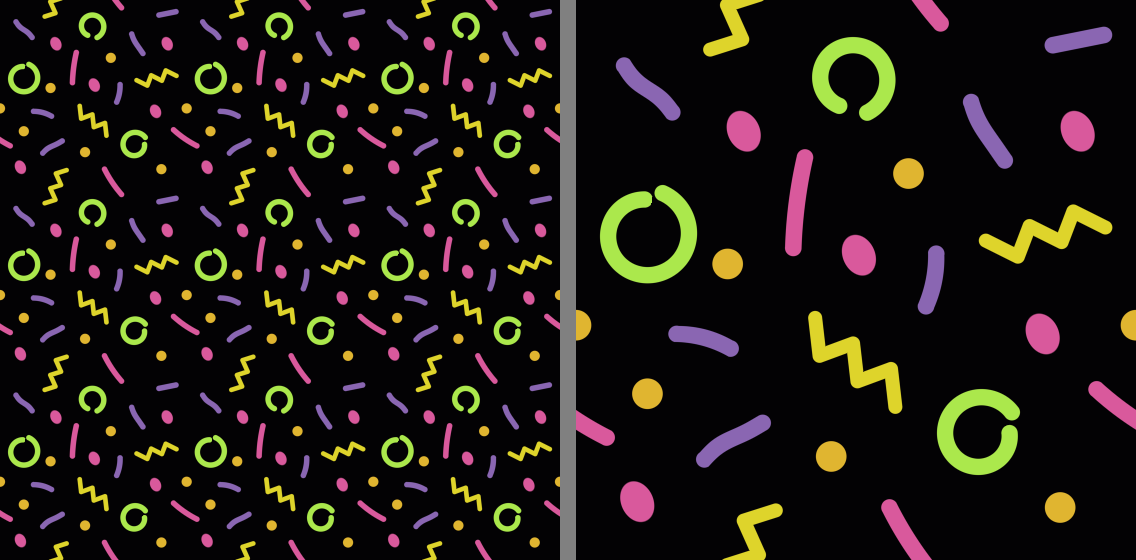
Left: the whole. Right: its middle third, enlarged.
A WebGL 2 fragment shader for this pattern:

```glsl
#version 300 es
precision highp float;
// Seamless confetti on black: open rings, zigzags, curved strokes, ovals and dots, 3 x 3 repeats.

uniform vec2 u_resolution;
out vec4 fragColor;

const float PI = 3.14159265;
const float REPEATS = 3.0;
const float TILE = 384.0; // design units across one repeat, y pointing down

const vec3 BLACK  = vec3(0.012, 0.006, 0.014);
const vec3 LIME   = vec3(0.67, 0.91, 0.30);
const vec3 YELLOW = vec3(0.87, 0.83, 0.17);
const vec3 GOLD   = vec3(0.88, 0.71, 0.19);
const vec3 PINK   = vec3(0.85, 0.35, 0.61);
const vec3 PURPLE = vec3(0.54, 0.40, 0.70);

// Layout of one repeat
const vec2 DOTS[6] = vec2[](vec2(228, 119), vec2(104, 181), vec2(0, 223),
                            vec2(49, 270), vec2(175, 313), vec2(332, 348));
const vec2 OVALS[5] = vec2[](vec2(115, 90), vec2(344, 90), vec2(194, 175),
                             vec2(320, 229), vec2(42, 344));
// Strokes: start and end; the first three are pink
const int PINK_STROKES = 3;
const vec4 STROKES[9] = vec4[](
    vec4(157, 108, 149, 170), vec4(357, 267, 405, 300), vec4(215, 348, 250, 400),
    vec4(33, 45, 66, 77), vec4(327, 31, 362, 24), vec4(271, 70, 294, 110),
    vec4(247, 174, 240, 210), vec4(69, 229, 106, 239), vec4(88, 315, 128, 290));
// Bow and S-curve of each stroke
const vec2 CURVES[9] = vec2[](vec2(1.5, 0), vec2(2, 0), vec2(2, 0),
                              vec2(0.5, -1.5), vec2(0), vec2(2, -0.5),
                              vec2(-2, 0), vec2(-2.5, 0), vec2(-2, 1));
// Rings: centre, then gap angle, half gap, first and last radius
const vec2 RINGS[3] = vec2[](vec2(189, 54), vec2(48, 161), vec2(277, 298));
const vec4 RING_SHAPES[3] = vec4[](vec4(1.57, 0.43, 20, 26),
                                   vec4(-1.40, 0.21, 31, 24),
                                   vec4(-0.33, 0.28, 20, 27));
// Zigzags: start, then the two alternating steps
const vec2 ZIGZAGS[3] = vec2[](vec2(281, 165), vec2(164, 218), vec2(137, 350));
const vec4 ZIGZAG_STEPS[3] = vec4[](vec4(22, 11, 8, -21),
                                    vec4(3, 26, 23, -8.5),
                                    vec4(-22, 7, 10.5, 23.5));

// Shortest offset on the repeating plane
vec2 wrapOffset(vec2 d) {
    return d - TILE * floor(d / TILE + 0.5);
}

// Round-ended stroke with a bow and an S-curve
float strokeDistance(vec2 p, vec2 a, vec2 b, vec2 curve, float halfWidth) {
    vec2 d = wrapOffset(p - 0.5 * (a + b));
    float halfLength = 0.5 * length(b - a);
    vec2 axis = normalize(b - a);
    vec2 q = vec2(dot(d, axis), dot(d, vec2(-axis.y, axis.x)));
    float t = clamp(q.x / halfLength, -1.0, 1.0);
    q.y -= curve.x * (1.0 - t * t) + curve.y * sin(PI * t);
    return length(q - vec2(t * halfLength, 0.0)) - halfWidth;
}

// Open ring whose radius drifts from one end to the other
float ringDistance(vec2 p, vec2 centre, vec4 shape, float halfWidth) {
    vec2 d = wrapOffset(p - centre);
    float turn = mod(atan(d.y, d.x) - shape.x, 2.0 * PI);
    turn = clamp(turn, shape.y, 2.0 * PI - shape.y);
    float radius = mix(shape.z, shape.w, turn / (2.0 * PI));
    float angle = turn + shape.x;
    return length(d - radius * vec2(cos(angle), sin(angle))) - halfWidth;
}

float ovalDistance(vec2 p, vec2 centre, vec2 axis, vec2 radii) {
    vec2 d = wrapOffset(p - centre);
    vec2 q = vec2(dot(d, vec2(-axis.y, axis.x)), dot(d, axis));
    return (length(q / radii) - 1.0) * min(radii.x, radii.y);
}

float zigzagDistance(vec2 p, vec2 start, vec4 steps, float halfWidth) {
    float dist = TILE;
    vec2 a = start;
    for (int i = 0; i < 5; i++) {
        vec2 b = a + (i % 2 == 0 ? steps.xy : steps.zw);
        dist = min(dist, strokeDistance(p, a, b, vec2(0.0), halfWidth));
        a = b;
    }
    return dist;
}

vec3 paint(vec3 base, vec3 ink, float dist, float soft) {
    return mix(base, ink, 1.0 - smoothstep(-soft, soft, dist));
}

void main() {
    vec2 uv = gl_FragCoord.xy / u_resolution;
    vec2 p = fract(vec2(uv.x, 1.0 - uv.y) * REPEATS) * TILE;
    float soft = 0.7 * REPEATS * TILE / min(u_resolution.x, u_resolution.y);

    // Nearest distance to each kind of shape
    float dots = TILE, ovals = TILE, pinks = TILE, purples = TILE, rings = TILE, zigzags = TILE;
    for (int i = 0; i < 6; i++) dots = min(dots, length(wrapOffset(p - DOTS[i])) - 10.5);
    for (int i = 0; i < 5; i++)
        ovals = min(ovals, ovalDistance(p, OVALS[i], normalize(vec2(0.42, 0.91)), vec2(11.0, 14.5)));
    for (int i = 0; i < 9; i++) {
        float dist = strokeDistance(p, STROKES[i].xy, STROKES[i].zw, CURVES[i], 5.7);
        if (i < PINK_STROKES) pinks = min(pinks, dist);
        else purples = min(purples, dist);
    }
    for (int i = 0; i < 3; i++) {
        rings = min(rings, ringDistance(p, RINGS[i], RING_SHAPES[i], 5.6));
        zigzags = min(zigzags, zigzagDistance(p, ZIGZAGS[i], ZIGZAG_STEPS[i], 4.8));
    }

    // Flat inks on black
    vec3 color = paint(BLACK, PURPLE, purples, soft);
    color = paint(color, PINK, min(pinks, ovals), soft);
    color = paint(color, GOLD, dots, soft);
    color = paint(color, YELLOW, zigzags, soft);
    color = paint(color, LIME, rings, soft);
    fragColor = vec4(color, 1.0);
}
```
